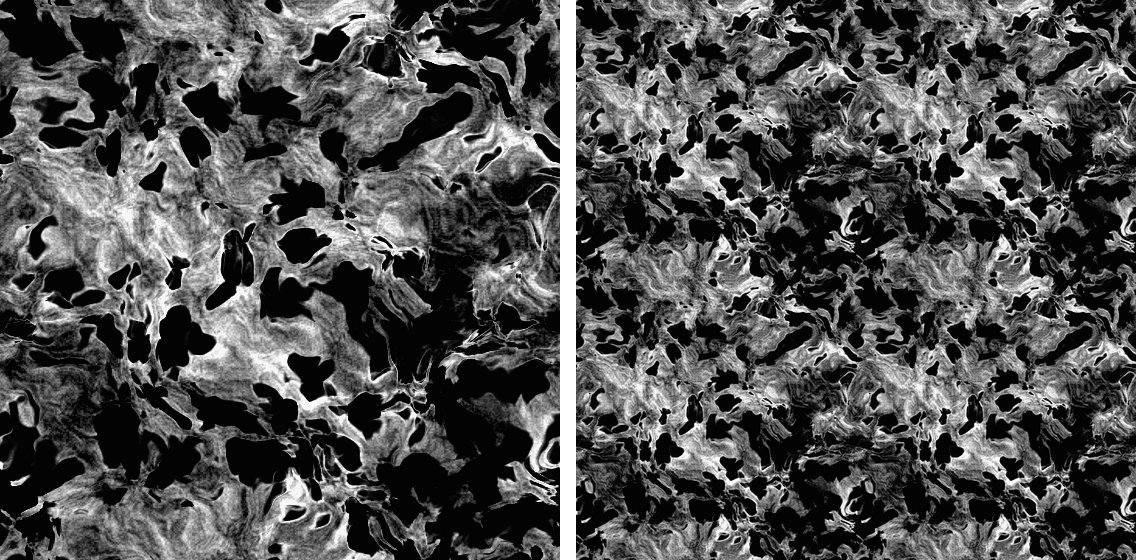
Left: one tile. Right: repeated 2 by 2.
A WebGL 2 fragment shader for this texture:

```glsl
#version 300 es
precision highp float;

#define BIG_CELLS 9.0
#define SMALL_CELLS 21.0
#define CLOUD_FREQ 5.0
#define DETAIL_FREQ 14.0
#define GRAIN_FREQ 360.0
#define WARP 0.20
#define TISSUE_EDGE -0.07
#define EDGE_SOFTNESS 0.055
#define BASE_TONE 0.35
#define RELIEF 1.7
#define RIM_LIGHT 0.30
#define FILAMENT_LIGHT 0.45

uniform vec2 u_resolution;
out vec4 fragColor;

float hash(vec2 p) {
    return fract(sin(dot(p, vec2(127.1, 311.7))) * 43758.5453);
}

// Value noise on a lattice that wraps after freq cells
float noise(vec2 uv, float freq, float seed) {
    vec2 p = uv * freq;
    vec2 cell = floor(p);
    vec2 f = p - cell;
    f = f * f * (3.0 - 2.0 * f);
    vec2 lo = mod(cell, freq) + seed;
    vec2 hi = mod(cell + 1.0, freq) + seed;
    return mix(mix(hash(lo), hash(vec2(hi.x, lo.y)), f.x),
               mix(hash(vec2(lo.x, hi.y)), hash(hi), f.x), f.y);
}

float fbm(vec2 uv, float freq, int octaves, float gain, float seed) {
    float sum = 0.0, total = 0.0, amp = 1.0;
    for (int i = 0; i < octaves; i++) {
        sum += amp * noise(uv, freq, seed);
        total += amp;
        amp *= gain;
        freq *= 2.0;
        seed += 17.0;
    }
    return sum / total;
}

// Distance gap between the two nearest cell points: zero on the walls
float wallGap(vec2 uv, float cells, float seed) {
    vec2 p = uv * cells;
    vec2 home = floor(p);
    float nearest = 9.0, second = 9.0;
    for (int y = -2; y <= 2; y++) {
        for (int x = -2; x <= 2; x++) {
            vec2 cell = home + vec2(x, y);
            vec2 id = mod(cell, cells) + seed;
            vec2 site = cell + vec2(hash(id), hash(id + 71.3));
            float d = distance(p, site);
            second = min(second, max(nearest, d));
            nearest = min(nearest, d);
        }
    }
    return second - nearest;
}

void main() {
    vec2 uv = gl_FragCoord.xy / u_resolution;

    // Bend the domain so walls turn into irregular strands
    vec2 bend = vec2(fbm(uv, 6.0, 4, 0.5, 3.0), fbm(uv, 6.0, 4, 0.5, 151.0)) - 0.5;
    vec2 p = uv + WARP * bend;

    float cloud = fbm(p, CLOUD_FREQ, 5, 0.55, 31.0) - 0.5;
    float detail = fbm(p, DETAIL_FREQ, 5, 0.65, 57.0) - 0.5;
    float lit = detail - (fbm(p + vec2(0.004, 0.006), DETAIL_FREQ, 5, 0.65, 57.0) - 0.5);
    float ragged = smoothstep(0.3, 0.7, noise(uv, 4.0, 211.0));

    // Tissue density: thick at cell walls, hollow inside the cells
    float density = 1.3 * (fbm(uv, CLOUD_FREQ, 3, 0.5, 97.0) - 0.5)
        - 0.9 * (wallGap(p, BIG_CELLS, 11.0) - 0.28)
        - 0.6 * (wallGap(p + 0.02 * bend.yx, SMALL_CELLS, 43.0) - 0.28)
        + mix(0.35, 1.7, ragged) * detail;
    float depth = density - TISSUE_EDGE;
    float tissue = smoothstep(-EDGE_SOFTNESS, EDGE_SOFTNESS, depth);

    // Thin torn filaments in patches
    float thread = abs(fbm(p + 0.05 * bend.yx, 12.0, 4, 0.55, 131.0) - 0.5);
    float patches = smoothstep(0.4, 0.65, noise(uv, 7.0, 173.0));
    float filament = (1.0 - smoothstep(0.0, 0.032, thread)) * patches;

    // Mist, relief, bright rims and grain
    float rim = smoothstep(-0.05, 0.06, depth) * (1.0 - smoothstep(0.06, 0.22, depth));
    float grain = noise(uv, GRAIN_FREQ, 19.0) - 0.5;
    float shade = BASE_TONE + cloud + 1.5 * detail + RELIEF * lit
        + RIM_LIGHT * rim * (0.4 + 1.2 * patches)
        + 0.6 * FILAMENT_LIGHT * filament + 0.28 * grain;

    float tone = tissue * max(shade, 0.0);
    float strands = FILAMENT_LIGHT * filament * (1.0 + 4.0 * detail + grain);
    tone += (1.0 - tissue) * max(strands, 0.0) * smoothstep(-0.5, -0.05, depth);
    fragColor = vec4(vec3(clamp(tone, 0.01, 0.97)), 1.0);
}
```
